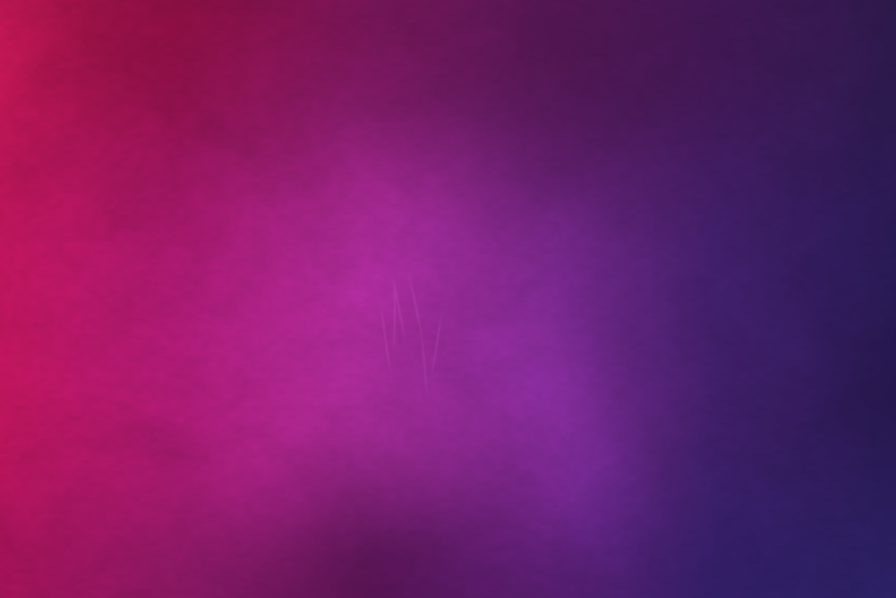
A WebGL 2 fragment shader for this background:

```glsl
#version 300 es
precision highp float;
// A painted wall fading from crimson through magenta to indigo.
// Three horizontal colour ramps are blended by height, then shaded
// by soft glows, warped cloud noise, faint scratches and fine grain.

uniform vec2 u_resolution;
out vec4 fragColor;

float hash(vec2 p) {
  vec3 q = fract(vec3(p.xyx) * 0.1031);
  q += dot(q, q.yzx + 33.33);
  return fract((q.x + q.y) * q.z);
}

float noise(vec2 p) {
  vec2 i = floor(p), f = fract(p);
  f = f * f * (3.0 - 2.0 * f);
  return mix(mix(hash(i), hash(i + vec2(1, 0)), f.x),
             mix(hash(i + vec2(0, 1)), hash(i + vec2(1, 1)), f.x), f.y);
}

// Layered noise centred on zero.
float fbm(vec2 p) {
  float sum = 0.0, amp = 0.5;
  for (int i = 0; i < 5; i++) {
    sum += amp * (noise(p) - 0.5);
    p = mat2(1.6, 1.2, -1.2, 1.6) * p + 17.0;
    amp *= 0.5;
  }
  return sum;
}

// Six evenly spaced colours, blended smoothly along x.
vec3 ramp(vec3 stops[6], float x) {
  float t = clamp(x, 0.0, 1.0) * 5.0;
  int i = int(min(floor(t), 4.0));
  return mix(stops[i], stops[i + 1], t - float(i));
}

// Soft elliptical spot: 1 at the centre, falling to 0.
float glow(vec2 p, vec2 centre, vec2 radius) {
  vec2 d = (p - centre) / radius;
  return exp(-dot(d, d));
}

// Thin soft line from a to b.
float scratch(vec2 p, vec2 a, vec2 b, float width) {
  vec2 d = b - a;
  float t = clamp(dot(p - a, d) / dot(d, d), 0.0, 1.0);
  float fade = smoothstep(0.0, 0.3, t) * smoothstep(1.0, 0.6, t);
  return fade * (1.0 - smoothstep(0.0, width, length(p - a - d * t)));
}

vec3 wallColour(vec2 uv) {
  vec3 top = ramp(vec3[6](
    vec3(0.70, 0.08, 0.30), vec3(0.56, 0.06, 0.27), vec3(0.45, 0.08, 0.33),
    vec3(0.34, 0.09, 0.33), vec3(0.25, 0.09, 0.32), vec3(0.18, 0.10, 0.30)), uv.x);
  vec3 middle = ramp(vec3[6](
    vec3(0.73, 0.08, 0.35), vec3(0.66, 0.10, 0.44), vec3(0.64, 0.16, 0.57),
    vec3(0.47, 0.15, 0.53), vec3(0.25, 0.12, 0.41), vec3(0.16, 0.10, 0.33)), uv.x);
  vec3 bottom = ramp(vec3[6](
    vec3(0.62, 0.07, 0.34), vec3(0.52, 0.09, 0.37), vec3(0.36, 0.08, 0.34),
    vec3(0.34, 0.11, 0.43), vec3(0.20, 0.12, 0.41), vec3(0.16, 0.12, 0.37)), uv.x);
  vec3 colour = mix(bottom, middle, smoothstep(-0.03, 0.34, uv.y));
  return mix(colour, top, smoothstep(0.52, 0.98, uv.y));
}

// Broad light and dark patches, as a brightness factor.
float shading(vec2 uv) {
  float s = 1.0;
  s += 0.10 * glow(uv, vec2(0.46, 0.64), vec2(0.09, 0.16));
  s += 0.10 * glow(uv, vec2(0.62, 0.37), vec2(0.07, 0.13));
  s += 0.14 * glow(uv, vec2(0.65, 0.19), vec2(0.06, 0.12));
  s += 0.06 * glow(uv, vec2(0.29, 0.18), vec2(0.08, 0.12));
  s += 0.08 * glow(uv, vec2(0.00, 0.92), vec2(0.04, 0.09));
  s -= 0.10 * glow(uv, vec2(0.42, 0.07), vec2(0.10, 0.10));
  s -= 0.10 * glow(uv, vec2(0.64, 0.82), vec2(0.12, 0.16));
  s -= 0.06 * glow(uv, vec2(0.14, 0.78), vec2(0.07, 0.20));
  s -= 0.10 * glow(uv, vec2(0.98, 0.34), vec2(0.07, 0.12));
  return s;
}

void main() {
  vec2 uv = gl_FragCoord.xy / u_resolution;
  vec2 p = gl_FragCoord.xy / u_resolution.y;

  // Uneven pigment: warp the ramps slightly, then mottle the brightness.
  vec2 warp = vec2(fbm(p * 5.0), fbm(p * 5.0 + 40.0));
  vec3 colour = wallColour(uv + 0.035 * warp) * shading(uv + 0.06 * warp);
  float clouds = fbm(p * 4.0 + 2.0 * warp);
  float stains = fbm(p * vec2(13.0, 18.0) + 3.0 * warp + 9.0);
  float grain = fbm(p * vec2(70.0, 110.0));
  colour *= 1.0 + 0.14 * clouds + 0.09 * stains + 0.08 * grain;

  // Faint pale scratches scattered around one spot.
  for (int i = 0; i < 6; i++) {
    float k = float(i);
    vec2 start = vec2(0.63, 0.31) + 0.12 * vec2(hash(vec2(k, 3.0)), hash(vec2(k, 8.0)));
    vec2 span = vec2(0.06 * (hash(vec2(k, 5.0)) - 0.5), 0.13);
    colour += 0.035 * scratch(p + 0.012 * warp, start, start + span, 0.004);
  }
  fragColor = vec4(clamp(colour, 0.0, 1.0), 1.0);
}
```
